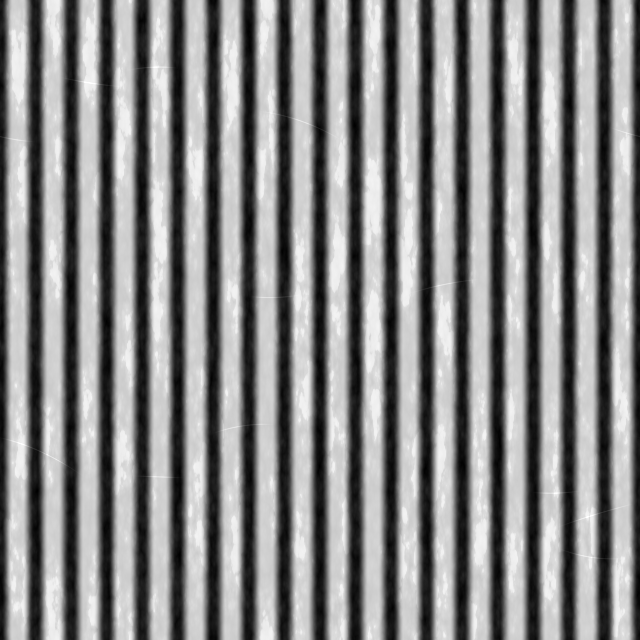
Reproduce this texture procedurally as a three.js fragment shader.

```glsl
varying vec2 vUv;

const float RIBS = 18.0;
const float CREST_HALF = 0.14;    // flat crest, in rib widths
const float VALLEY_START = 0.45;  // foot of the slope, in rib widths
const vec3 VALLEY_COLOR = vec3(0.065);
const vec3 CREST_COLOR = vec3(0.815);
const vec3 WORN_COLOR = vec3(0.93);
const vec2 REGION_CELLS = vec2(6.0, 2.0);
const vec2 STREAK_CELLS = vec2(24.0, 5.0);
const vec2 GRAIN_CELLS = vec2(64.0, 30.0);
const float MEAN_DISTANCE = 0.45;
const float WEAR_NONE = 0.385;
const float WEAR_FULL = 0.31;
const float HAZE_AMOUNT = 0.4;
const float CREST_GRAIN = 0.07;
const float VALLEY_GRAIN = 0.16;
const int SCRATCHES = 12;
const float SCRATCH_WIDTH = 0.0018;
const float SCRATCH_LIGHT = 0.09;

vec2 hash2(vec2 p) {
  vec3 q = fract(p.xyx * vec3(0.1031, 0.1030, 0.0973));
  q += dot(q, q.yzx + 33.33);
  return fract((q.xx + q.yz) * q.zy);
}

// Distance to the nearest feature point, wrapping after "cells"
float cellular(vec2 uv, vec2 cells, float seed) {
  vec2 p = uv * cells;
  vec2 base = floor(p);
  float nearest = 4.0;
  for (int y = -1; y <= 1; y++) {
    for (int x = -1; x <= 1; x++) {
      vec2 cell = base + vec2(float(x), float(y));
      vec2 d = cell + hash2(mod(cell, cells) + seed) - p;
      nearest = min(nearest, dot(d, d));
    }
  }
  return sqrt(nearest);
}

// Three octaves of cellular noise
float layered(vec2 uv, vec2 cells, float seed) {
  float sum = 0.0;
  float weight = 0.5;
  for (int i = 0; i < 3; i++) {
    sum += weight * cellular(uv, cells, seed + 17.0 * float(i));
    cells *= 2.0;
    weight *= 0.5;
  }
  return sum / 0.875;
}

// Faint bent hairlines, scattered and wrapped
float scratches(vec2 uv) {
  float mark = 0.0;
  for (int i = 0; i < SCRATCHES; i++) {
    vec2 center = hash2(vec2(float(i), 71.0));
    vec2 shape = hash2(vec2(float(i), 113.0)) - 0.5;
    vec2 d = fract(uv - center + 0.5) - 0.5;
    float offset = d.y - shape.x * d.x - 6.0 * shape.y * d.x * d.x;
    float line = 1.0 - smoothstep(0.0, SCRATCH_WIDTH, abs(offset));
    float reach = 0.04 + 0.08 * abs(shape.x);
    mark = max(mark, line * (1.0 - smoothstep(0.3 * reach, reach, abs(d.x))));
  }
  return mark;
}

void main() {
  vec2 uv = vUv;

  // Rounded corrugation profile
  float fromCrest = abs(fract(uv.x * RIBS) - 0.5);
  float rib = 1.0 - smoothstep(CREST_HALF, VALLEY_START, fromCrest);

  // Wear: long streaks, ragged by grain and gathered in regions
  float region = cellular(uv, REGION_CELLS, 5.0) - MEAN_DISTANCE;
  float streak = layered(uv, STREAK_CELLS, 23.0);
  float grain = layered(uv, GRAIN_CELLS, 91.0);
  float wear = 0.72 * streak + 0.28 * grain + 0.14 * region;
  float worn = 1.0 - smoothstep(WEAR_FULL, WEAR_NONE, wear);
  float haze = HAZE_AMOUNT * (1.0 - smoothstep(0.32, 0.5, wear));
  float speck = MEAN_DISTANCE - grain;

  // Bright chipped paint on crests, mottled grime in valleys
  vec3 crest = mix(CREST_COLOR, WORN_COLOR, max(worn, haze));
  crest += CREST_GRAIN * speck;
  vec3 valley = VALLEY_COLOR + VALLEY_GRAIN * speck + 0.05 * haze;
  vec3 color = mix(valley, crest, rib);
  color += SCRATCH_LIGHT * scratches(uv);

  gl_FragColor = vec4(clamp(color, 0.0, 1.0), 1.0);
}
```
